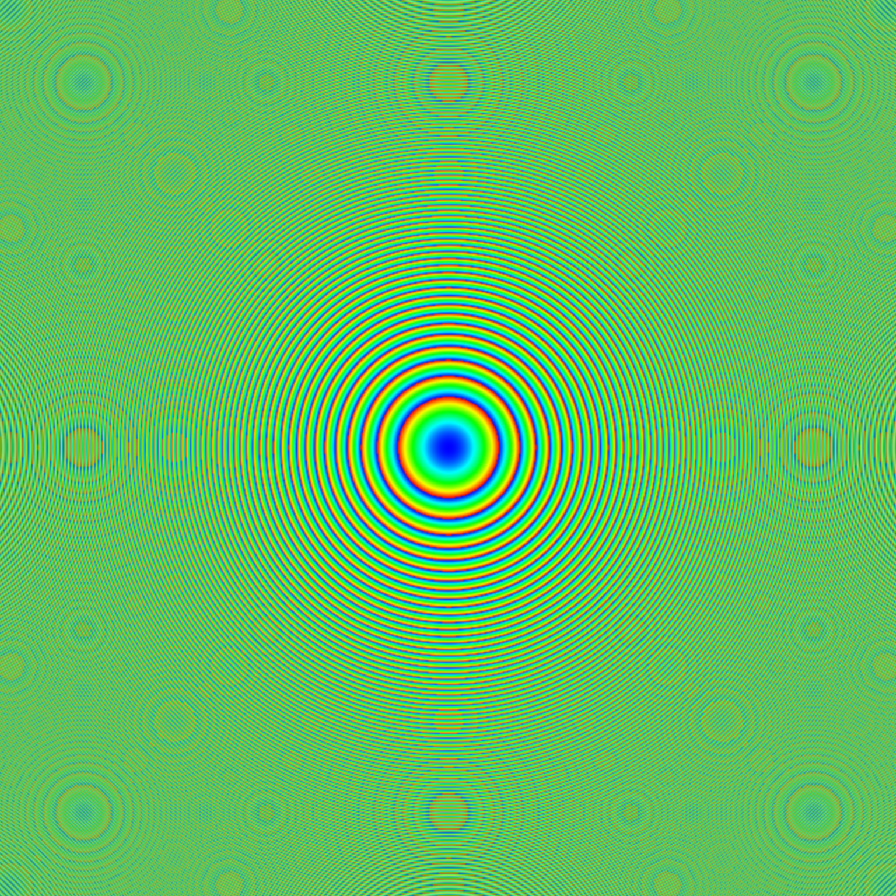
A WebGL 2 fragment shader for this background:

```glsl
#version 300 es
precision highp float;
// Rainbow zone plate: rings tighten outward and beat softly against a fine lattice.

uniform vec2 u_resolution;
out vec4 fragColor;

const float PI = 3.14159265;
const float RING_RATE = 100.0 * PI;  // rings per squared canvas unit
const float LATTICE = 768.0;         // lattice cells across the canvas
const float TAP_STEP = 0.5;          // spacing of smoothing taps, in cells
const int REACH = 2;                 // smoothing taps to each side

// Spectrum from blue through cyan, green and yellow to red.
vec3 spectrum(float t) {
    float s = 4.0 * t - 2.0;
    return clamp(vec3(s, 2.0 - abs(s), -s), 0.0, 1.0);
}

// Ring phase grows with the squared distance from the centre.
vec3 zonePlate(vec2 p, float rate) {
    return spectrum(fract(rate * dot(p, p)));
}

// Tent-weighted average of lattice cells around a point given in cells.
vec3 smoothPlate(vec2 cellPos, float cells, float rate) {
    vec3 sum = vec3(0.0);
    float total = 0.0;
    for (int y = -REACH; y <= REACH; y++) {
        for (int x = -REACH; x <= REACH; x++) {
            vec2 tap = vec2(x, y);
            vec2 tent = float(REACH + 1) - abs(tap);
            float weight = tent.x * tent.y;
            vec2 cell = floor(cellPos + tap * TAP_STEP);
            sum += weight * zonePlate(cell / cells, rate);
            total += weight;
        }
    }
    return sum / total;
}

void main() {
    float side = min(u_resolution.x, u_resolution.y);
    vec2 p = (gl_FragCoord.xy - 0.5 * u_resolution) / side;
    fragColor = vec4(smoothPlate(p * LATTICE, LATTICE, RING_RATE), 1.0);
}
```
